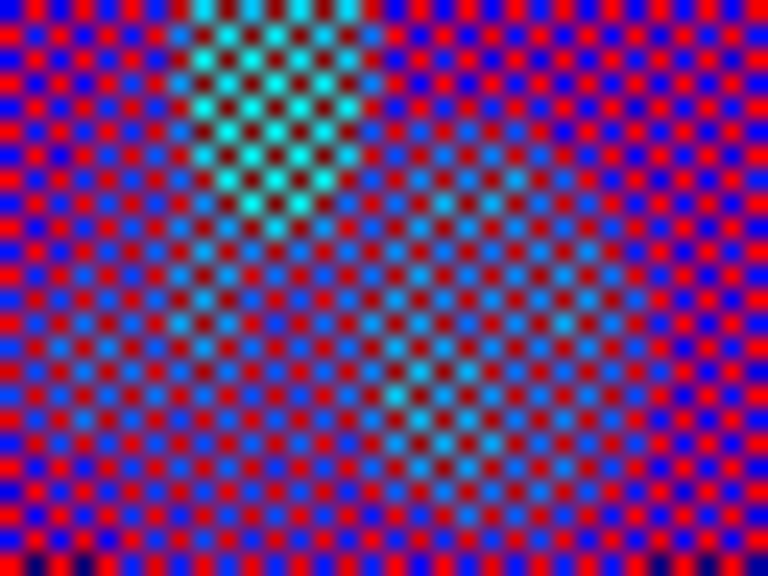
Give the GLSL for this pattern, as a WebGL 1 fragment shader.

```glsl
precision highp float;

uniform vec2 u_resolution;

const vec2 GRID = vec2(32.0, 24.0);   // cells across and down
const float HAZE = 0.35;              // strength of the broad left glow
const float DRIFT = 0.45;             // strength of the broad right glow
const float PLUME = 0.75;             // strength of the cyan plume
const float JITTER = 0.035;           // variation between cells
const float RED_FADE = 0.5;           // darkening of red cells under full heat

// Soft ellipse: 1 inside the core fraction, 0 at the rim.
float blob(vec2 cell, vec2 center, vec2 radius, float core) {
  return 1.0 - smoothstep(core, 1.0, length((cell - center) / radius));
}

// Layered sines sampled once per cell.
float cellWaves(vec2 cell) {
  return sin(dot(cell, vec2(2.3, 1.1)))
       + sin(dot(cell, vec2(-1.3, 2.9)) + 1.7)
       + sin(dot(cell, vec2(0.7, -1.9)) + 4.1);
}

// Slow field that tints the checks.
float heat(vec2 cell) {
  float h = HAZE * blob(cell, vec2(9.5, 11.0), vec2(11.0, 17.0), 0.3);
  h += DRIFT * blob(cell, vec2(20.5, 9.0), vec2(8.0, 11.0), 0.5);
  h += PLUME * blob(cell, vec2(11.0, 21.5), vec2(5.0, 10.0), 0.6);

  // Smaller warm patches
  h += 0.35 * blob(cell, vec2(8.0, 11.0), vec2(2.0, 5.0), 0.3);
  h += 0.25 * blob(cell, vec2(2.0, 8.0), vec2(5.0), 0.3);
  h += 0.25 * blob(cell, vec2(19.0, 16.5), vec2(5.0, 4.0), 0.3);
  h += 0.20 * blob(cell, vec2(18.0, 6.0), vec2(4.0, 5.0), 0.3);
  h += 0.15 * blob(cell, vec2(23.0, 11.0), vec2(4.0, 3.0), 0.3);

  // Cold lower corners
  h -= 0.55 * blob(cell, vec2(2.0, 0.0), vec2(3.0, 1.0), 0.3);
  h -= 0.50 * blob(cell, vec2(29.0, 0.0), vec2(4.0, 1.0), 0.3);

  return clamp(h + JITTER * cellWaves(cell), -0.6, 1.0);
}

// Flat colour of one check: blue to cyan, or red to maroon.
vec3 cellColor(vec2 cell) {
  cell = clamp(cell, vec2(0.0), GRID - 1.0);
  float h = heat(cell);
  float warm = max(h, 0.0);
  vec3 blue = vec3(0.0, warm, 1.0 + min(h, 0.0));
  vec3 red = vec3(1.0 - RED_FADE * warm, 0.0, 0.0);
  float isBlue = mod(cell.x + cell.y, 2.0);
  return mix(red, blue, isBlue);
}

void main() {
  vec2 p = gl_FragCoord.xy / u_resolution * GRID - 0.5;
  vec2 cell = floor(p);
  vec2 blend = smoothstep(0.0, 1.0, fract(p));

  // Smooth blend between the four nearest cell centres
  vec3 lower = mix(cellColor(cell), cellColor(cell + vec2(1.0, 0.0)), blend.x);
  vec3 upper = mix(cellColor(cell + vec2(0.0, 1.0)), cellColor(cell + 1.0), blend.x);
  gl_FragColor = vec4(mix(lower, upper, blend.y), 1.0);
}
```
